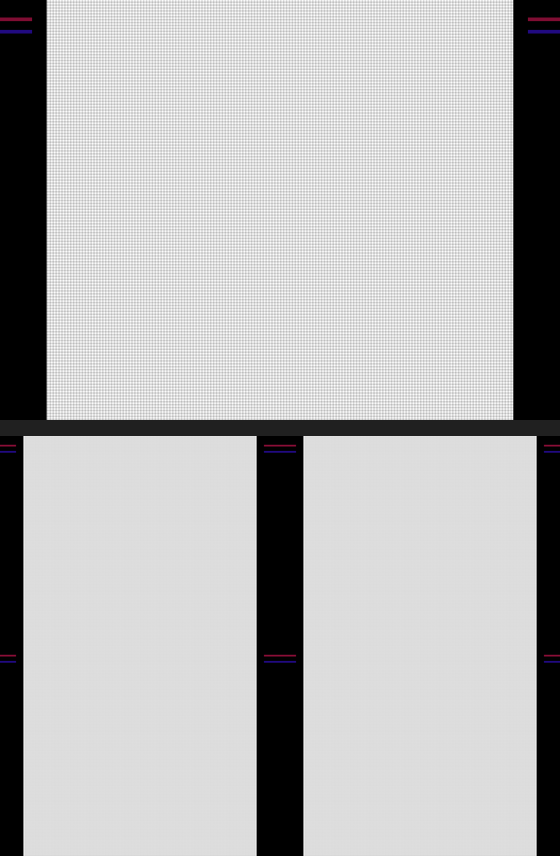
Top, the tile; bottom, the same tile 2 across and 2 down.
A WebGL 2 fragment shader for this pattern:

```glsl
#version 300 es
precision highp float;

uniform vec2 u_resolution;
out vec4 outColor;

const vec2 REPEATS = vec2(192.0, 144.0);   // checks over the full canvas
const float STRIPE_WIDTH = 0.5;            // share of one repeat
const float MARGIN = 1.0 / 12.0;           // black border at each side
const float BAR_LENGTH = 0.0573;
const float BAR_HALF_HEIGHT = 0.0043;
const float RED_BAR_Y = 0.954;
const float BLUE_BAR_Y = 0.9245;

const vec3 CLOTH_WHITE = vec3(0.99);
const vec3 CLOTH_GREY = vec3(0.865);
const vec3 CLOTH_DARK = vec3(0.74);
const vec3 BORDER_BLACK = vec3(0.0);
const vec3 BAR_RED = vec3(0.50, 0.05, 0.20);
const vec3 BAR_BLUE = vec3(0.13, 0.04, 0.50);

// Running total of stripe length from 0 to x
vec2 stripeIntegral(vec2 x, float width) {
    return floor(x) * width + min(fract(x), width);
}

// Stripe coverage averaged over one pixel footprint
vec2 stripeCoverage(vec2 x, vec2 footprint, float width) {
    vec2 halfSize = 0.5 * footprint;
    return (stripeIntegral(x + halfSize, width)
          - stripeIntegral(x - halfSize, width)) / footprint;
}

// Smooth coverage of the region where distance is negative
float fill(float distance, float pixel) {
    return clamp(0.5 - distance / pixel, 0.0, 1.0);
}

// Crossed stripes: dark where both overlap
vec3 gingham(vec2 uv, vec2 pixel) {
    vec2 stripes = stripeCoverage(uv * REPEATS, pixel * REPEATS, STRIPE_WIDTH);
    vec3 lightRow = mix(CLOTH_WHITE, CLOTH_GREY, stripes.x);
    vec3 darkRow = mix(CLOTH_GREY, CLOTH_DARK, stripes.x);
    return mix(lightRow, darkRow, stripes.y);
}

// Short horizontal bar growing inward from the side edges
float sideBar(float edgeDistance, float y, float centerY, vec2 pixel) {
    return fill(edgeDistance - BAR_LENGTH, pixel.x)
         * fill(abs(y - centerY) - BAR_HALF_HEIGHT, pixel.y);
}

void main() {
    vec2 uv = gl_FragCoord.xy / u_resolution;
    vec2 pixel = 1.0 / u_resolution;
    float edgeDistance = min(uv.x, 1.0 - uv.x);

    // Cloth panel between the black borders
    vec3 color = gingham(uv, pixel);
    color = mix(color, BORDER_BLACK, fill(edgeDistance - MARGIN, pixel.x));

    // Coloured bars on the borders
    color = mix(color, BAR_RED, sideBar(edgeDistance, uv.y, RED_BAR_Y, pixel));
    color = mix(color, BAR_BLUE, sideBar(edgeDistance, uv.y, BLUE_BAR_Y, pixel));

    outColor = vec4(color, 1.0);
}
```
